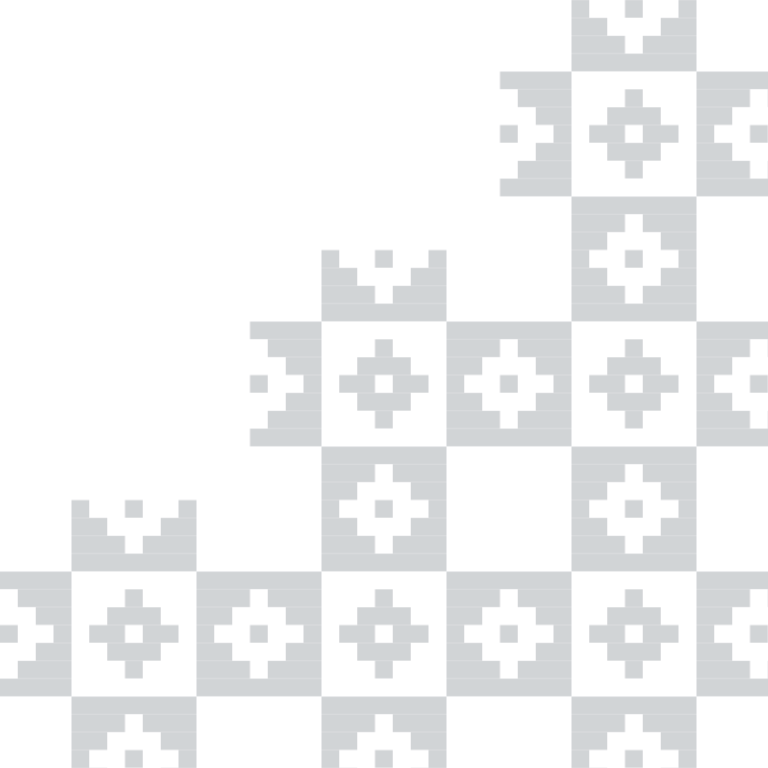
This pattern is drawn by a three.js fragment shader. Its source:

```glsl
#define CELLS 43.008      // square cells across the canvas
#define TILE 7.0          // cells per tile
#define MARGIN 4.0        // cells before the first whole tile
#define STEP 14.0         // cells per stair step
#define EDGE 0.00195      // width of the edge smoothing
#define SAMPLES 4         // smoothing samples per axis
#define SEAM_WIDTH 0.03   // half width of the seams, in cells
#define SEAM_FADE 0.2     // how far the seams lighten

varying vec2 vUv;

const vec3 WHITE = vec3(1.0);
const vec3 GREY = vec3(0.82, 0.83, 0.84);

// Stepped diamond with a hole in its middle cell
float flower(vec2 cell) {
  vec2 fromCentre = abs(cell - floor(TILE * 0.5));
  float reach = fromCentre.x + fromCentre.y;
  return step(0.5, reach) * step(reach, 2.5);
}

// Only the blocks below the rising staircase are filled
float staircase(vec2 p) {
  vec2 block = floor(p / STEP);
  return step(1.5, block.x + block.y);
}

// Even tiles hold grey flowers, mixed tiles are inverted, odd tiles are blank
float greyCover(vec2 p) {
  vec2 grid = p - MARGIN;
  vec2 odd = mod(floor(grid / TILE), 2.0);
  float bloom = flower(floor(mod(grid, TILE)));
  float inverted = abs(odd.x - odd.y);
  float blank = odd.x * odd.y;
  return mix(bloom, 1.0 - bloom, inverted) * (1.0 - blank) * staircase(p);
}

// Faint horizontal joints between rows of cells
float seam(float y) {
  float gap = 0.5 - abs(fract(y) - 0.5);
  return step(gap, SEAM_WIDTH) * SEAM_FADE;
}

void main() {
  // Average a small box of samples to soften the edges
  float cover = 0.0;
  for (int i = 0; i < SAMPLES; i++) {
    for (int j = 0; j < SAMPLES; j++) {
      vec2 jitter = (vec2(float(i), float(j)) + 0.5) / float(SAMPLES) - 0.5;
      vec2 uv = clamp(vUv + jitter * EDGE, 0.0, 1.0);
      // Count the rows of cells downward from the top
      vec2 p = vec2(uv.x, 1.0 - uv.y) * CELLS;
      cover += greyCover(p) * (1.0 - seam(p.y));
    }
  }
  cover /= float(SAMPLES * SAMPLES);
  gl_FragColor = vec4(mix(WHITE, GREY, cover), 1.0);
}
```
